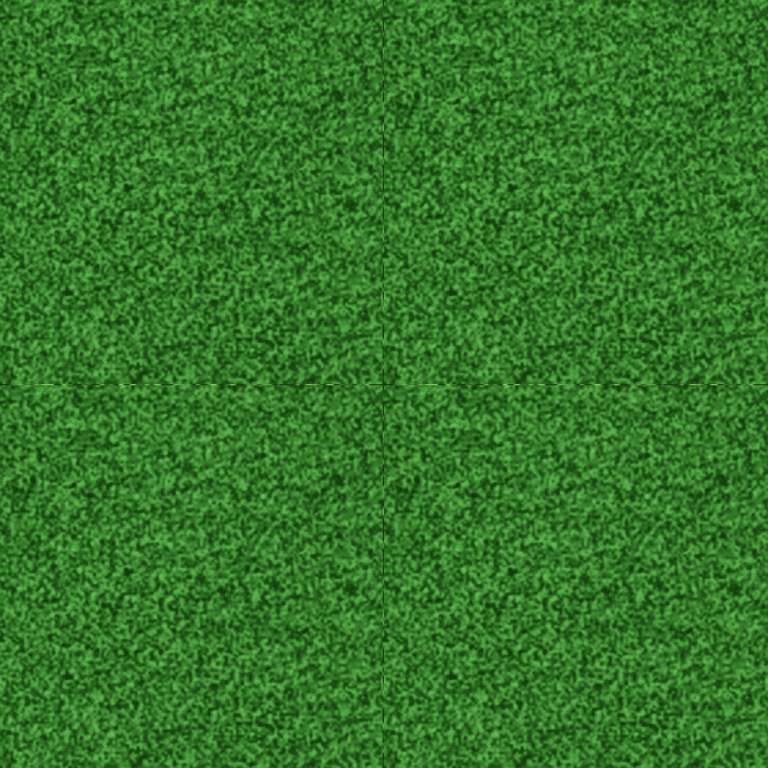
This texture is drawn by a WebGL 1 fragment shader. Its source:

```glsl
precision highp float;
// Fine mottled green turf, two by two tiles with thin broken seams between them.
uniform vec2 u_resolution;

vec3 hash3(vec2 p) {
  vec3 q = vec3(dot(p, vec2(127.1, 311.7)), dot(p, vec2(269.5, 183.3)), dot(p, vec2(419.2, 371.9)));
  return fract(sin(q) * 43758.5453);
}

// Cellular grain: soft jittered spots of random brightness, wrapping every period cells.
// Dividing by the root of the summed squares keeps the contrast even.
float grain(vec2 p, float period) {
  vec2 cell = floor(p);
  float sum = 0.0, energy = 0.0;
  for (int y = -1; y <= 1; y++) {
    for (int x = -1; x <= 1; x++) {
      vec2 id = cell + vec2(float(x), float(y));
      vec3 rnd = hash3(mod(id, period));
      vec2 offset = id + 0.2 + 0.6 * rnd.xy - p;
      float weight = exp(-2.0 * dot(offset, offset));
      sum += weight * (2.0 * rnd.z - 1.0);
      energy += weight * weight;
    }
  }
  return sum / sqrt(energy);
}

// Dark to light green, with red and blue rising later than green.
vec3 turfColor(float tone) {
  vec3 curve = pow(vec3(clamp(tone, 0.0, 1.2)), vec3(1.3, 1.0, 1.36));
  return mix(vec3(0.08, 0.22, 0.055), vec3(0.38, 0.72, 0.32), curve);
}

void main() {
  vec2 uv = gl_FragCoord.xy / u_resolution;
  vec2 tile = fract(uv * 2.0);

  // Blade grain, with a faint broad drift over each tile
  float tone = 0.5 + 0.35 * grain(tile * 140.0, 140.0);
  vec2 wave = 6.28318 * tile;
  tone += 0.015 * (sin(wave.x + 2.0 * sin(wave.y)) + sin(2.0 * wave.y - wave.x + 1.0));
  vec3 color = turfColor(tone);

  // Seams just inside the tile ends, broken into dark and pale dashes
  vec2 pixel = 0.5 / u_resolution;
  vec2 seam = 1.0 - smoothstep(0.0007 - pixel, 0.0007 + pixel, abs(uv - 0.499));
  float upright = 0.28 + 0.75 * grain(vec2(31.5, tile.y * 100.0), 100.0);
  float level = 0.48 + 0.85 * grain(vec2(tile.x * 100.0, 67.5), 100.0);
  color = mix(color, turfColor(upright) * vec3(0.95, 0.9, 0.9), seam.x);
  color = mix(color, turfColor(level) * vec3(1.15, 1.0, 0.95), seam.y);

  gl_FragColor = vec4(color, 1.0);
}
```
